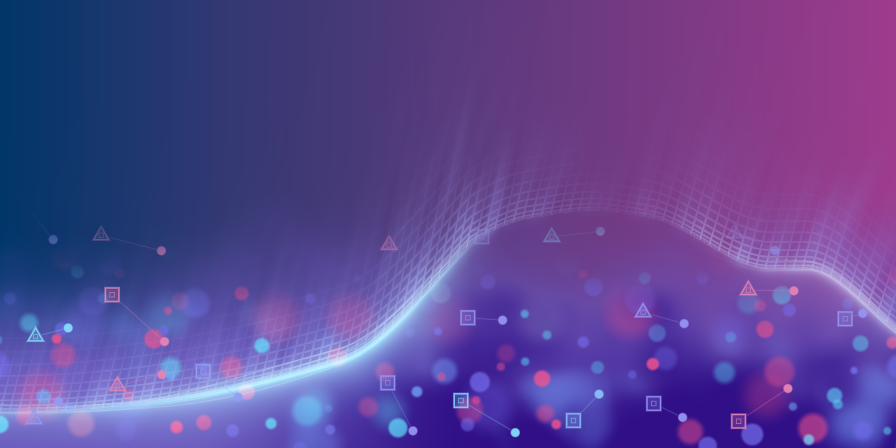
A WebGL 2 fragment shader for this background:

```glsl
#version 300 es
precision highp float;
// Glowing mesh wave under a navy-to-magenta sky, with bokeh lights and linked icons.
uniform vec2 u_resolution;
out vec4 fragColor;

const vec3 NAVY = vec3(0.0, 0.21, 0.41);
const vec3 SLATE = vec3(0.20, 0.22, 0.45);
const vec3 MAGENTA = vec3(0.62, 0.23, 0.55);
const vec3 VIOLET = vec3(0.40, 0.32, 0.72);
const vec3 INDIGO = vec3(0.18, 0.05, 0.52);
const vec3 CYAN = vec3(0.36, 0.85, 0.98);
const vec3 AZURE = vec3(0.42, 0.58, 0.95);
const vec3 ROSE = vec3(0.94, 0.32, 0.56);
const vec3 PALE = vec3(0.82, 0.88, 1.0);

vec3 hash3(vec2 p) {
  vec3 q = fract(p.xyx * vec3(0.1031, 0.1030, 0.0973));
  q += dot(q, q.yxz + 33.33);
  return fract((q.xxy + q.yzz) * q.zyx);
}

float cornerSlope(vec2 cell, vec2 offset) {
  return dot(hash3(cell).xy * 2.0 - 1.0, offset);
}

float gradientNoise(vec2 p) {
  vec2 i = floor(p), f = fract(p), e = vec2(1.0, 0.0);
  vec2 u = f * f * (3.0 - 2.0 * f);
  float low = mix(cornerSlope(i, f), cornerSlope(i + e, f - e), u.x);
  float high = mix(cornerSlope(i + e.yx, f - e.yx), cornerSlope(i + 1.0, f - 1.0), u.x);
  return mix(low, high, u.y);
}

float bump(float x, float center, float width) {
  float t = (x - center) / width;
  return exp(-t * t);
}

// Height of the wave: slow rise, steep climb, rounded crest, two falls
float ridge(float x) {
  float rise = min(x, 1.05);
  return 0.08 + 0.2 * rise * rise + 0.2 * smoothstep(0.76, 1.18, x)
    + 0.03 * bump(x, 1.32, 0.15) - 0.1 * smoothstep(1.45, 1.72, x)
    - 0.17 * smoothstep(1.8, 2.08, x);
}

float stripe(float v, float width) {
  float aa = fwidth(v);
  float d = abs(fract(v - 0.5) - 0.5);
  return (1.0 - smoothstep(width, width + aa * 1.2, d)) / (1.0 + aa);
}

float segment(vec2 p, vec2 a, vec2 b) {
  vec2 ab = b - a;
  return length(p - a - ab * clamp(dot(p - a, ab) / dot(ab, ab), 0.0, 1.0));
}

float box(vec2 p, float size) {
  return max(abs(p.x), abs(p.y)) - size;
}

float triangle(vec2 p, float size) {
  return max(abs(p.x) * 0.87 + p.y * 0.5, -p.y) - size * 0.6;
}

float fillEdge(float d, float aa) {
  return 1.0 - smoothstep(-aa, aa, d);
}

vec3 lightColor(float pick) {
  vec3 cool = mix(vec3(0.45, 0.42, 0.92), CYAN, smoothstep(0.25, 0.5, pick));
  return mix(cool, ROSE, smoothstep(0.62, 0.68, pick));
}

// One light per cell of a staggered grid: rgb colour, alpha cover
vec4 bokeh(vec2 p, float scale, float radius, float soft, float density, float seed) {
  vec2 g = p * scale;
  g.x += 0.5 * mod(floor(g.y), 2.0);
  vec2 id = floor(g) + seed;
  vec3 place = hash3(id), kind = hash3(id + 17.3);
  float r = radius * mix(0.55, 1.0, kind.x);
  vec2 center = mix(vec2(r + soft), vec2(1.0 - r - soft), place.xy);
  float disc = fillEdge(length(fract(g) - center) - r, soft);
  return vec4(lightColor(place.z), disc * step(kind.y, density) * mix(0.4, 1.0, kind.z));
}

// One thin link per cell, from an outlined icon to a round node
vec4 linkedIcon(vec2 p, float scale, float aa, float density, float seed) {
  vec2 g = p * scale, id = floor(g) + seed, q = fract(g) / scale;
  vec3 place = hash3(id), kind = hash3(id + 9.7);
  vec2 icon = mix(vec2(0.12), vec2(0.45, 0.88), place.xy) / scale;
  vec2 node = mix(vec2(0.55, 0.1), vec2(0.9), vec2(place.z, kind.x)) / scale;
  float shape = kind.y < 0.55 ? box(q - icon, 0.015) : triangle(q - icon, 0.016);
  float ink = fillEdge(abs(shape) - 0.002, aa);
  ink = max(ink, 0.8 * fillEdge(abs(box(q - icon, 0.005)) - 0.0015, aa));
  ink = max(ink, 0.25 * fillEdge(shape, aa));
  ink = max(ink, fillEdge(length(q - node) - 0.01, aa));
  ink = max(ink, 0.4 * fillEdge(segment(q, icon, node) - 0.0008, aa));
  return vec4(mix(lightColor(place.z), PALE, 0.35), ink * step(kind.z, density));
}

vec3 over(vec3 base, vec4 layer, float amount) {
  return mix(base, layer.rgb, clamp(layer.a * amount, 0.0, 1.0));
}

void main() {
  vec2 p = gl_FragCoord.xy / u_resolution.y;
  float x = p.x, y = p.y, aa = 1.0 / u_resolution.y;
  float slope = (ridge(x + 0.01) - ridge(x - 0.01)) / 0.02;
  float above = y - ridge(x), d = above / sqrt(1.0 + slope * slope);
  float cloud = gradientNoise(p * 5.0) + 0.5 * gradientNoise(p * 11.0 + 4.0);
  float crest = bump(x, 1.36, 0.2);

  // Sky, violet haze and the deep indigo below the hill
  vec3 col = mix(mix(NAVY, SLATE, clamp(x * 2.0, 0.0, 1.0)), MAGENTA, clamp((x - 0.5) / 1.5, 0.0, 1.0));
  float hazeTop = mix(0.46, 0.6, smoothstep(0.0, 0.9, x));
  col = mix(col, VIOLET, 1.0 - smoothstep(0.14, hazeTop, y + cloud * 0.08));
  float depth = 1.0 - smoothstep(0.05, 0.34, y + cloud * 0.2);
  col = mix(col, INDIGO, 0.95 * depth * smoothstep(0.4, 1.05, x));
  col = mix(col, AZURE, 0.5 * smoothstep(0.1, 0.6, cloud) * (1.0 - smoothstep(0.2, 0.4, y)));

  // Soft streaks lifted from the wave
  float streak = 0.5 + 1.1 * gradientNoise(vec2((x - above * 0.3) * 30.0, y * 5.0));
  float lift = smoothstep(-0.03, 0.03, d) * exp(-max(d, 0.0) / 0.1);
  col = mix(col, vec3(0.58, 0.56, 0.90), clamp(0.7 * lift * streak * (1.0 - 0.85 * crest), 0.0, 1.0));

  // Out-of-focus and sharper lights
  float low = 1.0 - smoothstep(0.2, 0.46, y);
  col = over(col, bokeh(p, 5.0, 0.28, 0.14, 0.7, 3.0), 0.45 * low);
  col = over(col, bokeh(p, 8.0, 0.27, 0.07, 0.6, 41.0), 0.65 * low);
  col = over(col, bokeh(p + 0.03, 9.0, 0.22, 0.04, 0.4, 77.0), 0.9 * low);
  col = over(col, bokeh(p, 14.0, 0.2, 0.06, 0.25, 131.0), 0.9 * low);

  // Mesh rows crowd toward the ridge, columns lean with height
  float rows = stripe(sqrt(max(above, 0.0) / 0.2) * 11.0, 0.03);
  float columns = stripe((x - above * 0.25) * 48.0, 0.02);
  float meshFade = smoothstep(-0.004, 0.004, d) * exp(-max(d, 0.0) / 0.05);
  float patches = clamp(0.8 + cloud, 0.3, 1.2);
  col = mix(col, PALE, max(rows, columns) * meshFade * patches * 0.62 * (1.0 - 0.9 * crest));

  // Luminous ridge with a halo that spills downward
  float power = mix(0.4, 1.0, smoothstep(0.0, 0.6, x)) * (1.0 - smoothstep(0.84, 1.14, x));
  float rightPower = 0.6 * smoothstep(1.52, 1.92, x);
  float halo = exp(d < 0.0 ? d / 0.04 : -d / 0.018);
  float core = exp(-abs(d + 0.004) / 0.009);
  col += (1.0 - col) * AZURE * 0.45 * exp(-abs(d + 0.02) / 0.06) * power;
  col += (1.0 - col) * CYAN * (0.6 * halo + 0.6 * core) * power;
  col += (1.0 - col) * PALE * (0.4 * halo + 0.6 * core) * rightPower;

  // Fine strands that fan out beside the ridge
  for (int i = 0; i < 6; i++) {
    float k = float(i) - 2.0;
    float offset = k * (0.005 + 0.004 * sin(x * 7.0 + k));
    float strand = fillEdge(abs(d - offset) - 0.0008, aa);
    col = mix(col, PALE, 0.5 * strand * max(power, rightPower));
  }

  // Linked icons in front
  float front = 1.0 - smoothstep(0.32, 0.58, y);
  col = over(col, linkedIcon(p, 5.0, aa, 0.7, 12.0), 0.95 * front);
  fragColor = vec4(col, 1.0);
}
```
